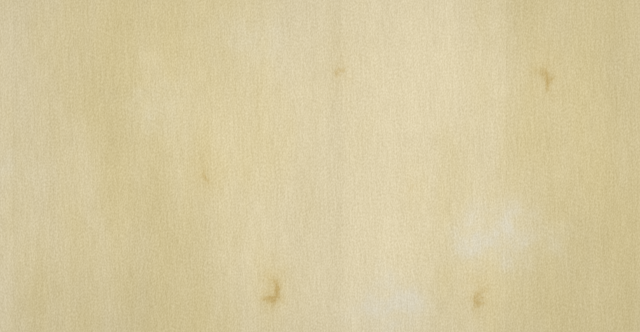
This texture is drawn by a Shadertoy shader. Its source:

```glsl
vec2 gradientAt(vec2 cell) {
    float h = fract(sin(dot(cell, vec2(127.1, 311.7))) * 43758.55);
    return vec2(cos(h * 6.2832), sin(h * 6.2832));
}

float gradientNoise(vec2 p) {
    vec2 i = floor(p), f = fract(p);
    vec2 u = f * f * f * (f * (f * 6.0 - 15.0) + 10.0);
    float a = dot(gradientAt(i), f);
    float b = dot(gradientAt(i + vec2(1, 0)), f - vec2(1, 0));
    float c = dot(gradientAt(i + vec2(0, 1)), f - vec2(0, 1));
    float d = dot(gradientAt(i + vec2(1, 1)), f - vec2(1, 1));
    return mix(mix(a, b, u.x), mix(c, d, u.x), u.y);
}

float fbm(vec2 p) {
    float sum = 0.0, amp = 0.6;
    for (int i = 0; i < 4; i++) {
        sum += amp * gradientNoise(p);
        p = p * 2.03 + 17.3;
        amp *= 0.5;
    }
    return sum;
}

// Fine vertical fibres, pores on skewed lattices, broad streaks
float woodGrain(vec2 p) {
    float fibres = gradientNoise(vec2(p.x * 150.0 + p.y * 3.0, p.y * 20.0));
    float pores = gradientNoise(mat2(165.0, 47.0, -61.0, 118.0) * p + 31.0);
    float specks = gradientNoise(mat2(193.0, -83.0, 71.0, 137.0) * p + 77.0);
    float streaks = fbm(p * vec2(22.0, 1.6) + 5.0);
    return 0.028 * fibres + 0.036 * pores + 0.036 * specks + 0.022 * streaks;
}

// Pale cloudy patches, every third one strong
float palePatches(vec2 p) {
    vec2 warped = p + 0.12 * vec2(fbm(p * 10.0), fbm(p * 10.0 + 40.0));
    float cloud = 0.0;
    for (int i = 0; i < 6; i++) {
        float k = float(i);
        vec2 centre = vec2(1.925 * fract(0.765 + 0.618 * k), fract(0.29 + 0.597 * k));
        vec2 d = (warped - centre) / vec2(0.095, 0.075);
        cloud += (0.55 + 0.45 * cos(k * 2.0944)) * exp(-dot(d, d));
    }
    return clamp(cloud * (1.0 + 1.4 * fbm(p * vec2(20.0, 15.0))), 0.0, 1.0);
}

// x: smudged pin knots of varied size, y: honey stain drawn out along the grain
vec2 pinKnots(vec2 p) {
    vec2 warped = p + 0.05 * vec2(fbm(p * 26.0), fbm(p * 20.0 + 9.0));
    vec2 marks = vec2(0.0);
    for (int i = 0; i < 6; i++) {
        float k = float(i);
        vec2 d = warped - vec2(0.62 + 0.205 * k, fract(0.46 + 0.66 * k));
        float strength = 0.6 + 0.4 * sin(k * 1.7);
        vec2 core = d / (vec2(0.012, 0.020) * (0.6 + 0.7 * strength));
        vec2 stain = (d - vec2(0.0, 0.02)) / vec2(0.04, 0.08);
        marks += strength * vec2(exp(-dot(core, core)), exp(-dot(stain, stain)));
    }
    return marks;
}

void mainImage(out vec4 fragColor, in vec2 fragCoord) {
    vec2 p = fragCoord / iResolution.y;

    // Honey bands over pale wood
    float honey = 0.38 + 0.36 * cos((p.x - 0.45) * 4.65);
    honey += 0.65 * fbm(p * vec2(4.5, 1.5) + 2.0) + 0.4 * fbm(p * vec2(13.0, 4.5));
    vec3 col = mix(vec3(0.862, 0.811, 0.672), vec3(0.840, 0.780, 0.593), smoothstep(-0.05, 1.0, honey));

    // Greyer drifts of shade
    col *= 1.0 + 0.035 * fbm(p * vec2(3.5, 2.2) + 60.0);

    // Veneer strips with faint seams
    float strip = (p.x - 0.04) / 0.495;
    float board = floor(strip) + smoothstep(0.992, 1.0, fract(strip));
    col += 0.008 * sin(board * 2.0 - 2.4);
    col -= 0.006 * (1.0 - smoothstep(0.0, 0.008, abs(fract(strip + 0.5) - 0.5)));

    // Pale clouds, stains and knots
    col = mix(col, vec3(0.872, 0.843, 0.757), 0.85 * palePatches(p));
    vec2 knots = pinKnots(p);
    col = mix(col, vec3(0.82, 0.73, 0.49), clamp(0.36 * knots.y, 0.0, 1.0));
    col = mix(col, vec3(0.70, 0.57, 0.30), clamp(0.50 * knots.x, 0.0, 1.0));

    // Grain and light falloff toward the edges
    col += woodGrain(p) * vec3(0.95, 1.0, 1.1);
    vec2 fromCentre = (p - vec2(1.0, 0.58)) / vec2(0.98, 0.6);
    col *= 1.010 - 0.040 * dot(fromCentre, fromCentre);

    fragColor = vec4(col, 1.0);
}
```
